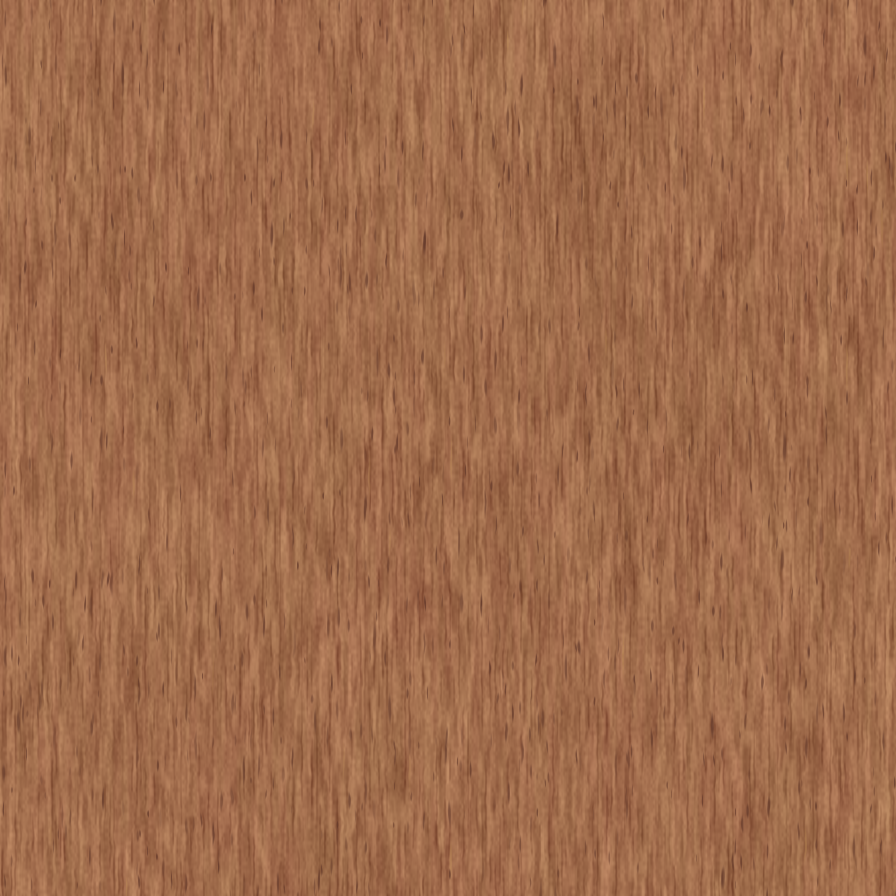
Give the GLSL for this texture, as a three.js fragment shader.

```glsl
// Fine straight-grained reddish brown wood with vertical fibres and short dark pores.
varying vec2 vUv;

const vec3 DARK_WOOD = vec3(0.50, 0.298, 0.195);
const vec3 LIGHT_WOOD = vec3(0.68, 0.475, 0.338);
const vec3 PORE_BROWN = vec3(0.36, 0.20, 0.15);
const vec3 GOLD_FLECK = vec3(0.74, 0.55, 0.33);
const vec3 HUE_SHIFT = vec3(-0.008, 0.010, -0.004);

float hash(vec2 p) {
  vec3 q = fract(vec3(p.xyx) * 0.1031);
  q += dot(q, q.yzx + 33.33);
  return fract((q.x + q.y) * q.z);
}

float noise(vec2 p) {
  vec2 i = floor(p);
  vec2 f = smoothstep(0.0, 1.0, p - i);
  float low = mix(hash(i), hash(i + vec2(1.0, 0.0)), f.x);
  float high = mix(hash(i + vec2(0.0, 1.0)), hash(i + vec2(1.0, 1.0)), f.x);
  return mix(low, high, f.y);
}

// One fibre: random values along y, shifted by its own offset
float fibre(float column, float y, float seed) {
  float shifted = y + 61.0 * hash(vec2(column, seed));
  float row = floor(shifted);
  float blend = smoothstep(0.25, 0.75, shifted - row);
  return mix(hash(vec2(column + seed, row)), hash(vec2(column + seed, row + 1.0)), blend);
}

// Neighbouring fibres joined across x by a crisp edge, centred on zero
float grain(vec2 uv, vec2 frequency, float seed) {
  vec2 p = uv * frequency;
  float column = floor(p.x);
  float blend = smoothstep(0.15, 0.85, p.x - column);
  return mix(fibre(column, p.y, seed), fibre(column + 1.0, p.y, seed), blend) - 0.5;
}

// Thin broken lines, one per column at a random place across it
float seams(vec2 uv, vec2 frequency, float halfWidth, float seed) {
  vec2 p = uv * frequency;
  float column = floor(p.x);
  float centre = mix(0.35, 0.65, hash(vec2(column, seed + 4.0)));
  float line = 1.0 - smoothstep(0.2, 1.0, abs(p.x - column - centre) / (halfWidth * frequency.x));
  return line * smoothstep(0.45, 0.9, fibre(column, p.y, seed));
}

// Scattered tapered dashes, at most one per staggered cell
float dashes(vec2 uv, vec2 cells, float chance, vec2 halfSize, float seed) {
  vec2 p = uv * cells;
  float column = floor(p.x);
  p.y += 17.0 * hash(vec2(column, seed));
  vec2 id = vec2(column, floor(p.y)) + seed;
  vec2 centre = vec2(mix(0.25, 0.75, hash(id + 3.7)), mix(0.4, 0.6, hash(id + 9.2)));
  vec2 offset = (fract(p) - centre) / cells;
  vec2 size = halfSize * vec2(mix(0.65, 1.0, hash(id + 5.1)), mix(0.35, 1.0, hash(id + 7.3)));
  float shape = 1.0 - smoothstep(0.3, 1.0, length(offset / size));
  float strength = mix(0.3, 1.0, hash(id + 13.9));
  return shape * strength * step(hash(id), chance);
}

void main() {
  // Tiny sideways wander that roughens the fibre edges
  vec2 uv = vUv;
  uv.x += 0.0016 * (noise(vUv * vec2(110.0, 75.0)) - 0.5);

  // Fibres from wide to thin, over soft broad patches
  float patches = noise(uv * vec2(9.0, 6.0) + 40.0) - 0.5;
  float tone = 0.75 + 0.16 * patches;
  tone += 0.14 * grain(uv, vec2(62.0, 10.0), 11.0);
  tone += 0.18 * grain(uv, vec2(120.0, 16.0), 17.0);
  tone += 0.52 * grain(uv, vec2(220.0, 22.0), 23.0);
  tone += 0.46 * grain(uv, vec2(330.0, 36.0), 37.0);
  tone += 0.32 * (noise(uv * vec2(440.0, 220.0)) - 0.5);

  // Dark broken seams between fibres
  tone -= 0.36 * seams(uv, vec2(200.0, 24.0), 0.0017, 61.0);
  vec3 colour = mix(DARK_WOOD, LIGHT_WOOD, tone);

  // Drift between reddish and yellowish wood
  float patchHue = noise(uv * vec2(16.0, 7.0) + 90.0) - 0.5;
  colour += HUE_SHIFT * (0.6 * patchHue + grain(uv, vec2(130.0, 14.0), 53.0));

  // Rare golden flecks, then dark pores in layers of shrinking size
  float gold = dashes(uv, vec2(45.0, 9.0), 0.06, vec2(0.0020, 0.038), 71.0);
  colour = mix(colour, GOLD_FLECK, 0.45 * gold);
  for (int i = 0; i < 3; i++) {
    float layer = float(i);
    vec2 cells = vec2(75.0, 16.0) * (1.0 + 0.25 * layer);
    vec2 halfSize = vec2(0.0026, 0.022) * (1.0 - 0.2 * layer);
    float pore = dashes(uv, cells, 0.17, halfSize, 101.0 + 29.0 * layer);
    colour = mix(colour, PORE_BROWN, 0.66 * pore);
  }

  gl_FragColor = vec4(colour, 1.0);
}
```
